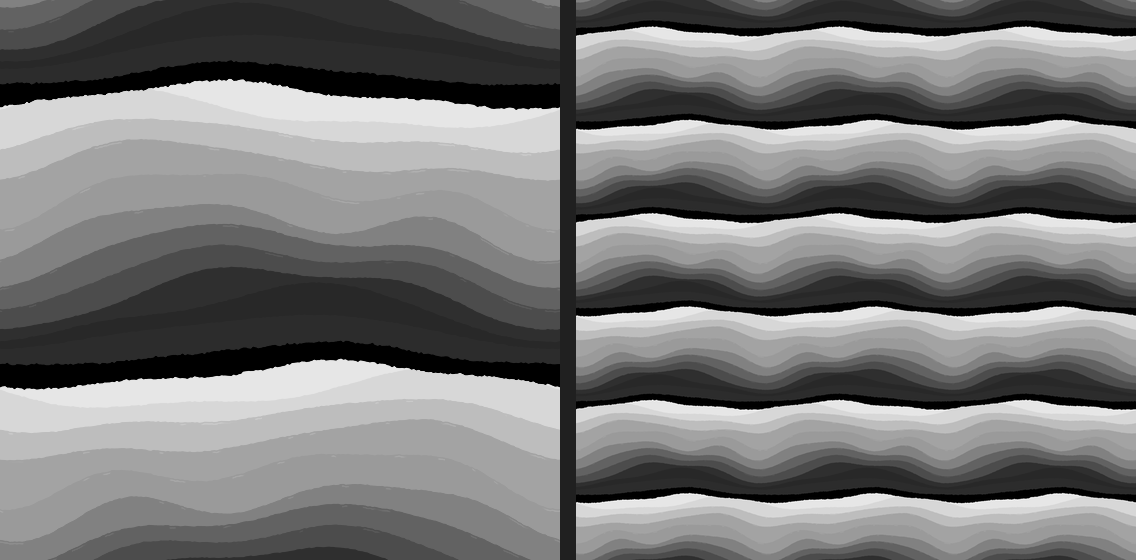
Left: one tile. Right: repeated 3 by 3.
This pattern is drawn by a Shadertoy shader. Its source:

```glsl
// Grey sedimentary strata: two stacked rows of wavy flat bands, every other row mirrored.

const float GRID = 768.0;        // heights below are in 1/GRID of the canvas
const float ROW_HEIGHT = 384.0;
const float SOFTNESS = 0.8;      // half width of an edge
const float RAGGED = 2.0;        // edge roughness of plain bands
const float RAGGED_BLACK = 4.5;  // edge roughness around the black seam
const float STREAK_GAIN = 0.05;  // brightness of the short dashes under edges
const float TAU = 6.2831853;
const int BANDS = 12;

// Grey of each band, from the dark lens down through black and white to dark
const float TONE[BANDS] = float[BANDS](
    0.157, 0.174, 0.0, 0.9, 0.845, 0.74, 0.64, 0.605, 0.505, 0.385, 0.297, 0.186);

// Mean depth of the upper edge of each band
const float DEPTH[BANDS] = float[BANDS](
    45.0, 69.9, 102.9, 130.9, 151.6, 186.1, 221.4, 266.4, 310.5, 343.8, 373.9, 404.9);

// Cosine and sine weights of the first three harmonics of each edge
const vec2 SWELL[BANDS] = vec2[BANDS](
    vec2(35.7, -6.3), vec2(21.9, -2.4), vec2(14.3, -5.4), vec2(13.5, -9.5),
    vec2(-5.2, -25.7), vec2(8.8, -17.5), vec2(10.3, -20.2), vec2(23.3, -14.1),
    vec2(21.5, -12.9), vec2(33.5, -10.5), vec2(37.2, -3.6), vec2(40.9, 0.5));
const vec2 WAVE[BANDS] = vec2[BANDS](
    vec2(1.5, 8.0), vec2(2.2, 2.5), vec2(-0.8, 2.5), vec2(1.0, 2.2),
    vec2(5.5, -6.2), vec2(7.5, -0.8), vec2(9.8, 2.5), vec2(15.0, 6.2),
    vec2(18.0, 4.5), vec2(12.8, 4.8), vec2(12.5, 5.8), vec2(7.5, 3.2));
const vec2 RIPPLE[BANDS] = vec2[BANDS](
    vec2(1.8, -0.8), vec2(0.6, -0.4), vec2(-1.3, -0.9), vec2(0.5, -3.5),
    vec2(-1.3, -0.2), vec2(2.8, -2.0), vec2(4.7, 0.4), vec2(10.2, -2.6),
    vec2(6.0, -8.4), vec2(3.5, -4.0), vec2(0.8, -4.6), vec2(-1.9, -4.5));

float hash(vec2 p) {
    vec3 q = fract(vec3(p.xyx) * 0.1031);
    q += dot(q, q.yzx + 33.33);
    return fract((q.x + q.y) * q.z);
}

// Value noise over x in 0..1 that wraps after a whole number of cells
float wrapNoise(float x, float cells, float seed) {
    float c = x * cells;
    float i = floor(c);
    float f = fract(c);
    f = f * f * (3.0 - 2.0 * f);
    return mix(hash(vec2(mod(i, cells), seed)), hash(vec2(mod(i + 1.0, cells), seed)), f);
}

vec2 circle(float angle) {
    return vec2(cos(angle), sin(angle));
}

// Smooth profile of the upper edge of a band
float bandEdge(int band, float x) {
    float a = TAU * x;
    return DEPTH[band] + dot(SWELL[band], circle(a))
        + dot(WAVE[band], circle(2.0 * a)) + dot(RIPPLE[band], circle(3.0 * a));
}

// Fine roughness, centred on zero
float fringe(float x, float seed) {
    return 0.5 * wrapNoise(x, 90.0, seed) + 0.5 * wrapNoise(x, 230.0, seed + 50.0) - 0.5;
}

void mainImage(out vec4 fragColor, in vec2 fragCoord) {
    vec2 uv = fragCoord / iResolution.xy;
    float depth = (1.0 - uv.y) * GRID;
    float soft = max(SOFTNESS, 0.6 * GRID / iResolution.y);
    float tone = TONE[BANDS - 1];
    float edge = -2.0 * GRID;

    // Paint downwards; each band covers everything below its upper edge
    for (int row = -1; row <= 2; row++) {
        bool mirrored = (row & 1) == 1;
        float x = mirrored ? 1.0 - uv.x : uv.x;
        for (int band = 0; band < BANDS; band++) {
            float seed = float(band) + (mirrored ? 20.0 : 3.0);
            bool besideBlack = band == 2 || band == 3;
            float rough = besideBlack ? RAGGED_BLACK : RAGGED;
            float height = float(row) * ROW_HEIGHT + bandEdge(band, x);
            edge = max(edge, height + rough * fringe(x, seed));
            float below = depth - edge;
            tone = mix(tone, TONE[band], smoothstep(-soft, soft, below));

            // Short pale dashes just under the grey edges
            if (band > 4 && band < 11) {
                float dash = smoothstep(0.76, 0.86, wrapNoise(x, 52.0, seed + 90.0));
                float line = 1.0 - smoothstep(0.4, 1.6, abs(below - 3.0));
                tone += STREAK_GAIN * dash * line;
            }
        }
    }
    fragColor = vec4(vec3(tone), 1.0);
}
```
